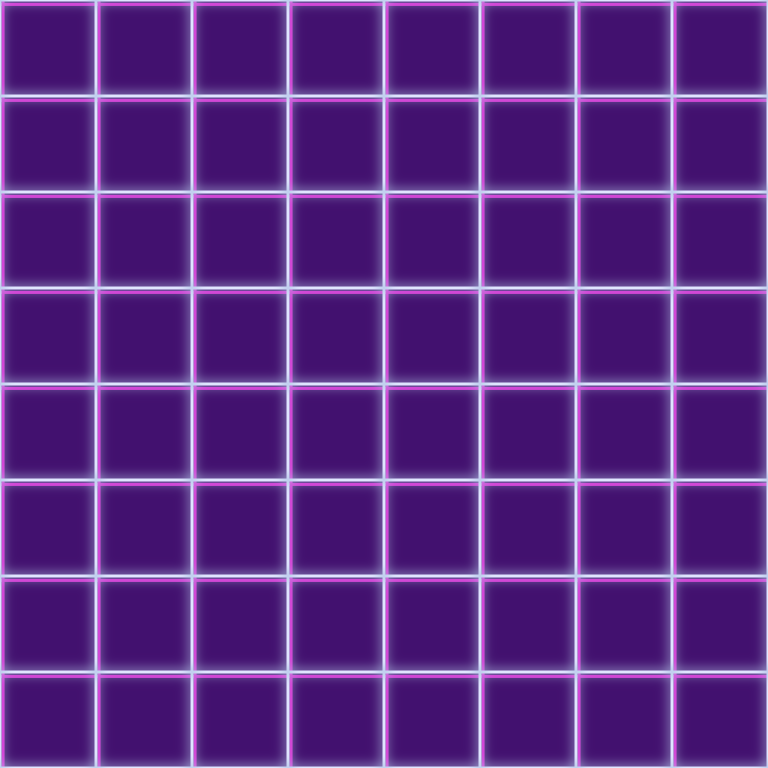
Give the GLSL for this pattern, as a Shadertoy shader.

```glsl
// Neon grid: pale lines with a soft bloom on deep violet, each line
// shadowed by a magenta stripe shifted right and down. Distances to the
// nearest wrapped grid line are in cells, so the canvas tiles exactly.

const float CELLS = 8.0;
const float HALF_LINE = 0.0155;
const float BLOOM_RADIUS = 0.085;
const float BLOOM_STRENGTH = 0.33;
const vec2 ECHO_SHIFT = vec2(0.032, -0.046);

const vec3 VIOLET = vec3(0.26, 0.065, 0.435);
const vec3 MAGENTA = vec3(0.82, 0.28, 0.84);
const vec3 PALE = vec3(0.88, 0.90, 1.0);
const vec3 BLOOM = vec3(0.71, 0.78, 0.91);

// Distance on each axis to the nearest whole number
vec2 gridDistance(vec2 p) {
    return abs(fract(p + 0.5) - 0.5);
}

// Smooth coverage of vertical (x) and horizontal (y) stripes
vec2 stripes(vec2 dist, float halfWidth, vec2 pixel) {
    return clamp((halfWidth - dist) / pixel + 0.5, 0.0, 1.0);
}

// Gaussian falloff around the lines of each axis
vec2 bloomFalloff(vec2 dist, float radius) {
    vec2 q = dist / radius;
    return exp(-q * q);
}

// Coverage of two overlapping layers
float unite(vec2 layers) {
    return 1.0 - (1.0 - layers.x) * (1.0 - layers.y);
}

void mainImage(out vec4 fragColor, in vec2 fragCoord) {
    vec2 cell = fragCoord / iResolution.xy * CELLS;
    vec2 pixel = CELLS / iResolution.xy;

    vec2 lineDist = gridDistance(cell);
    vec2 echoDist = gridDistance(cell - ECHO_SHIFT);
    vec2 glow = bloomFalloff(lineDist, BLOOM_RADIUS);
    float crossing = glow.x * glow.y;

    // Background and bloom
    vec3 color = mix(VIOLET, BLOOM, unite(BLOOM_STRENGTH * glow));

    // Magenta echo, then the pale line, both softened at crossings
    vec3 echoColor = mix(MAGENTA, BLOOM, 0.35 * crossing);
    vec3 lineColor = mix(PALE, BLOOM, 0.7 * crossing);
    color = mix(color, echoColor, unite(stripes(echoDist, HALF_LINE, pixel)));
    color = mix(color, lineColor, unite(stripes(lineDist, HALF_LINE, pixel)));

    fragColor = vec4(color, 1.0);
}
```
